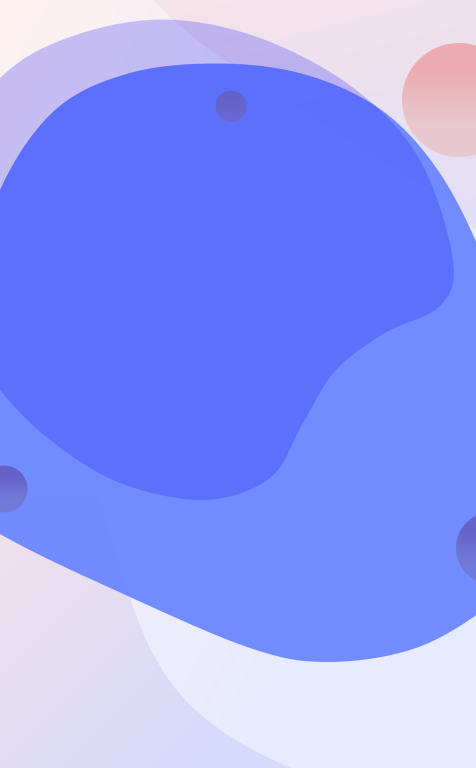
Give the GLSL for this background, as a Shadertoy shader.

```glsl
// Soft overlapping blobs and shaded discs over pale pink and lavender gradients.
// Blobs are closed Catmull-Rom curves turned into signed distances;
// corner sweeps are simple curve formulas. The canvas is 7.68 units tall, y down.

const int KNOTS = 18;
const int STEPS = 8;

// Wide blue blob
const vec2 WIDE[KNOTS] = vec2[KNOTS](
    vec2(0.0, 1.9), vec2(0.55, 1.1), vec2(1.3, 0.73), vec2(2.2, 0.635),
    vec2(3.05, 0.745), vec2(3.8, 1.09), vec2(4.35, 1.66), vec2(4.78, 2.46),
    vec2(5.15, 3.5), vec2(5.4, 5.6), vec2(4.78, 6.14), vec2(4.1, 6.5),
    vec2(3.25, 6.62), vec2(2.5, 6.48), vec2(1.3, 5.97), vec2(0.0, 5.34),
    vec2(-0.9, 4.7), vec2(-0.25, 2.9));

// Translucent violet blob with a hollow on its lower right
const vec2 VEIL[KNOTS] = vec2[KNOTS](
    vec2(0.0, 0.78), vec2(0.7, 0.37), vec2(1.63, 0.195), vec2(2.6, 0.38),
    vec2(3.55, 0.89), vec2(4.2, 1.6), vec2(4.53, 2.6), vec2(4.4, 3.06),
    vec2(3.85, 3.33), vec2(3.35, 3.71), vec2(3.02, 4.25), vec2(2.7, 4.78),
    vec2(2.05, 5.0), vec2(1.2, 4.83), vec2(0.5, 4.4), vec2(0.0, 3.9),
    vec2(-0.5, 3.2), vec2(-0.7, 1.7));

vec2 catmullRom(vec2 a, vec2 b, vec2 c, vec2 d, float t) {
    return b + 0.5 * t * (c - a + t * (2.0 * a - 5.0 * b + 4.0 * c - d
             + t * (3.0 * (b - c) + d - a)));
}

// Signed distance to the closed curve, negative inside
float blobDistance(vec2 p, vec2 knots[KNOTS]) {
    float nearest = 1e5, side = 1.0;
    vec2 a = knots[0];
    for (int i = 0; i < KNOTS; i++) {
        vec2 k0 = knots[(i + KNOTS - 1) % KNOTS], k1 = knots[i];
        vec2 k2 = knots[(i + 1) % KNOTS], k3 = knots[(i + 2) % KNOTS];
        for (int j = 1; j <= STEPS; j++) {
            vec2 b = catmullRom(k0, k1, k2, k3, float(j) / float(STEPS));
            vec2 e = b - a, w = p - a;
            vec2 gap = w - e * clamp(dot(w, e) / dot(e, e), 0.0, 1.0);
            nearest = min(nearest, dot(gap, gap));
            // Flip the side at each edge crossed by a ray
            if ((a.y > p.y) != (b.y > p.y) && p.x < a.x + e.x * w.y / e.y) side = -side;
            a = b;
        }
    }
    return side * sqrt(nearest);
}

float cover(float dist, float pixel) {
    return 1.0 - smoothstep(-0.7 * pixel, 0.7 * pixel, dist);
}

// Disc shaded from top to bottom
void disc(inout vec3 col, vec2 p, vec2 center, float radius, vec3 top, vec3 bottom, float pixel) {
    vec2 q = (p - center) / radius;
    vec3 shade = mix(top, bottom, smoothstep(-0.7, 0.6, q.y));
    col = mix(col, shade, cover((length(q) - 1.0) * radius, pixel));
}

void mainImage(out vec4 fragColor, in vec2 fragCoord) {
    float pixel = 7.68 / iResolution.y;
    vec2 p = vec2(fragCoord.x, iResolution.y - fragCoord.y) * pixel;

    // Cream to pale blue ground
    vec3 col = mix(vec3(1.0, 0.945, 0.94), vec3(0.905, 0.92, 1.0),
                   clamp((0.9 * p.x + 0.5 * p.y) / 6.0, 0.0, 1.0));

    // Upper right sweep
    float run = p.x - 1.53;
    float sweepY = 0.62 * run + 0.19 * (1.0 - exp(-2.5 * run)) + 0.1 * smoothstep(4.3, 4.8, p.x);
    vec3 rose = mix(vec3(0.96, 0.89, 0.91), vec3(0.885, 0.87, 0.97),
                    clamp(0.08 * run + 0.33 * p.y, 0.0, 1.0));
    col = mix(col, rose, cover((p.y - sweepY) * 0.8, pixel));

    // Lower left sweep
    float drop = max(p.y - 5.0, 0.0);
    float sweepX = 1.0 + 0.3 * drop + 0.008 * pow(drop, 5.0);
    vec3 lilac = mix(vec3(0.935, 0.875, 0.925), vec3(0.84, 0.855, 0.985),
                     clamp((p.x + p.y - 5.5) / 4.0, 0.0, 1.0));
    float sweepSlope = 0.3 + 0.04 * pow(drop, 4.0);
    float lowerSweep = cover((p.x - sweepX) / sqrt(1.0 + sweepSlope * sweepSlope), pixel);
    col = mix(col, lilac, lowerSweep * smoothstep(4.3, 5.2, p.y));

    // Large blobs
    col = mix(col, vec3(0.423, 0.533, 1.0), 0.96 * cover(blobDistance(p, WIDE), pixel));
    col = mix(col, vec3(0.1, 0.09, 0.96), 0.24 * cover(blobDistance(p, VEIL), pixel));

    // Discs
    vec3 dusk = vec3(0.4, 0.38, 0.78), haze = vec3(0.44, 0.48, 0.85);
    disc(col, p, vec2(4.59, 1.0), 0.57, vec3(0.92, 0.67, 0.69), vec3(0.91, 0.785, 0.81), pixel);
    disc(col, p, vec2(2.31, 1.06), 0.155, dusk, vec3(0.41, 0.4, 0.81), pixel);
    disc(col, p, vec2(0.04, 4.89), 0.235, dusk, haze, pixel);
    disc(col, p, vec2(4.92, 5.48), 0.36, dusk, haze, pixel);

    fragColor = vec4(col, 1.0);
}
```
